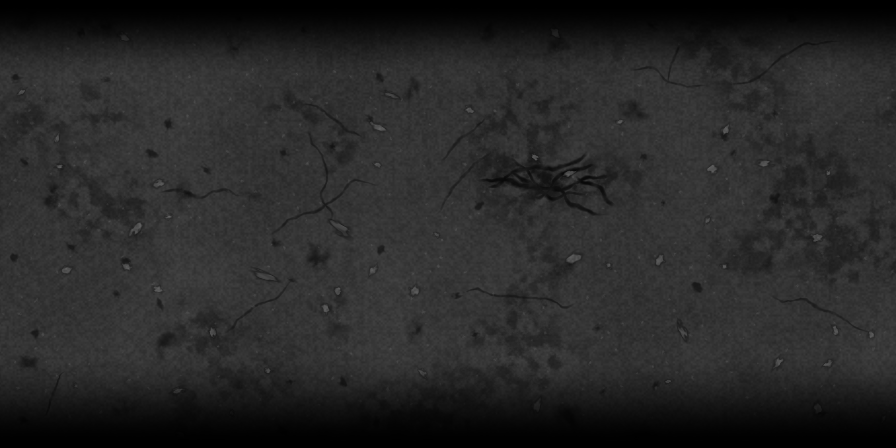
A WebGL 1 fragment shader for this texture:

```glsl
precision highp float;
uniform vec2 u_resolution;

#define BASE_GREY 0.207
#define GRAIN 0.075
#define MOTTLE 0.07
#define STAIN 0.55
#define CHIP_GREY 0.36
#define WOOD_GREY 0.27
#define FADE_TOP 0.175
#define FADE_BOTTOM 0.215
#define ROOT_CENTRE vec2(1.25, 0.6)

float hash(vec2 p) {
  return fract(sin(dot(p, vec2(127.1, 311.7))) * 43758.5453);
}

vec2 hash2(vec2 p) {
  return vec2(hash(p), hash(p + 57.3));
}

float noise(vec2 p) {
  vec2 i = floor(p), f = fract(p);
  f = f * f * (3.0 - 2.0 * f);
  vec2 e = vec2(1.0, 0.0);
  return mix(mix(hash(i), hash(i + e.xy), f.x),
             mix(hash(i + e.yx), hash(i + e.xx), f.x), f.y);
}

float fbm(vec2 p) {
  float sum = 0.0, amp = 0.5;
  for (int i = 0; i < 5; i++) {
    sum += amp * noise(p);
    p = p * 2.03 + 17.1;
    amp *= 0.5;
  }
  return sum;
}

vec2 rotate(vec2 p, float a) {
  float c = cos(a), s = sin(a);
  return vec2(c * p.x + s * p.y, c * p.y - s * p.x);
}

// Ragged flakes in jittered cells: x = body, y = halo around it
vec2 scatter(vec2 p, float cells, float density, float radius,
             float stretch, float soft, float turn, float seed) {
  vec2 cover = vec2(0.0), home = floor(p * cells);
  for (int j = -1; j <= 1; j++) {
    for (int i = -1; i <= 1; i++) {
      vec2 cell = home + vec2(float(i), float(j));
      vec2 key = cell + seed;
      float present = step(hash(key), density);
      vec2 q = p - (cell + 0.15 + 0.7 * hash2(key + 3.7)) / cells;
      q = rotate(q, -0.45 + turn * (hash(key + 9.1) - 0.5));
      float size = radius * mix(0.4, 1.0, hash(key + 5.3));
      q.x /= mix(1.0, stretch, hash(key + 7.9));
      float d = max(abs(q.x) * 0.85 + abs(q.y + 0.3 * q.x) * 0.55, abs(q.y));
      d += size * (0.9 * noise(q * 1.6 / size + key * 3.0) - 1.2);
      float body = 1.0 - smoothstep(-soft, soft, d);
      float halo = 1.0 - smoothstep(0.0, size * 0.7 + soft, d);
      cover = max(cover, present * vec2(body, halo));
    }
  }
  return cover;
}

// Crooked tapering strands: a tangle at ROOT_CENTRE, then faint loose ones
float roots(vec2 p, float edge) {
  float dark = 0.0;
  vec2 bent = p + 0.035 * (vec2(fbm(p * 13.0), fbm(p * 13.0 + 40.0)) - 0.5);
  for (int i = 0; i < 20; i++) {
    vec2 key = vec2(float(i) * 1.7, 4.3);
    float loose = step(7.0, float(i));
    vec2 spot = hash2(key);
    vec2 centre = mix(ROOT_CENTRE + (spot - 0.5) * vec2(0.2, 0.06),
                      vec2(2.0, 0.8) * spot + vec2(0.0, 0.1), loose);
    vec2 q = rotate(bent - centre, (hash(key + 2.0) - 0.5) * mix(1.2, 2.6, loose) - 0.1);
    float span = mix(0.05, 0.15, hash(key + 6.0));
    q.y += 0.03 * (noise(vec2(q.x * 22.0, float(i))) - 0.5);
    float taper = max(0.0, 1.0 - abs(q.x) / span);
    float width = mix(0.008, 0.0035, loose) * sqrt(taper);
    float line = 1.0 - smoothstep(width * 0.2, width + edge, abs(q.y));
    dark = max(dark, line * smoothstep(0.0, 0.3, taper) * mix(0.72, 0.4, loose));
  }
  vec2 r = (bent - ROOT_CENTRE) / vec2(0.17, 0.055);
  float smudge = exp(-dot(r, r)) * smoothstep(0.35, 0.65, fbm(p * 38.0));
  return max(dark * (0.6 + 0.6 * noise(p * 70.0)), 0.6 * smudge);
}

void main() {
  vec2 p = gl_FragCoord.xy / u_resolution.y;
  float edge = 1.0 / u_resolution.y;

  // Packed ground: broad mottling and fine grit
  float grit = 0.6 * noise(p * 230.0) + 0.4 * noise(p * 115.0 + 31.0) - 0.5;
  float grey = BASE_GREY + MOTTLE * (fbm(p * 5.0) - 0.48) + GRAIN * grit;

  // Damp patches and soft pits, broken up by grit
  float crumbs = fbm(p * 42.0);
  float damp = smoothstep(0.5, 0.72, fbm(p * 4.3 + 8.0)) * smoothstep(0.35, 0.65, crumbs);
  float pits = scatter(p, 6.0, 0.4, 0.028, 1.8, 0.016, 6.28, 11.0).x;
  float holes = scatter(p, 10.0, 0.22, 0.012, 1.6, 0.005, 6.28, 83.0).x;
  grey *= 1.0 - STAIN * max(0.6 * damp, pits * smoothstep(0.25, 0.65, crumbs));
  grey *= 1.0 - 0.5 * holes;
  grey *= 1.0 - roots(p, edge);

  // Wood splinters, stone chips and specks
  vec2 wood = scatter(p, 3.0, 0.3, 0.011, 7.0, edge, 1.3, 29.0);
  vec2 chips = scatter(p, 9.0, 0.32, 0.010, 2.0, edge, 6.28, 47.0);
  float specks = scatter(p, 34.0, 0.2, 0.0035, 1.5, edge, 6.28, 61.0).x;
  float fibre = noise(rotate(p, -0.45) * vec2(25.0, 190.0)) - 0.5;
  grey *= 1.0 - 0.4 * max(wood.y, 0.7 * chips.y);
  grey = mix(grey, WOOD_GREY + 0.14 * fibre, 0.85 * wood.x);
  grey = mix(grey, CHIP_GREY + 0.15 * grit, 0.8 * chips.x);
  grey += 0.07 * specks;

  // Darkness closing in from top and bottom
  float fade = smoothstep(0.005, FADE_BOTTOM, p.y) * smoothstep(0.01, FADE_TOP, 1.0 - p.y);
  gl_FragColor = vec4(vec3(grey * fade), 1.0);
}
```
